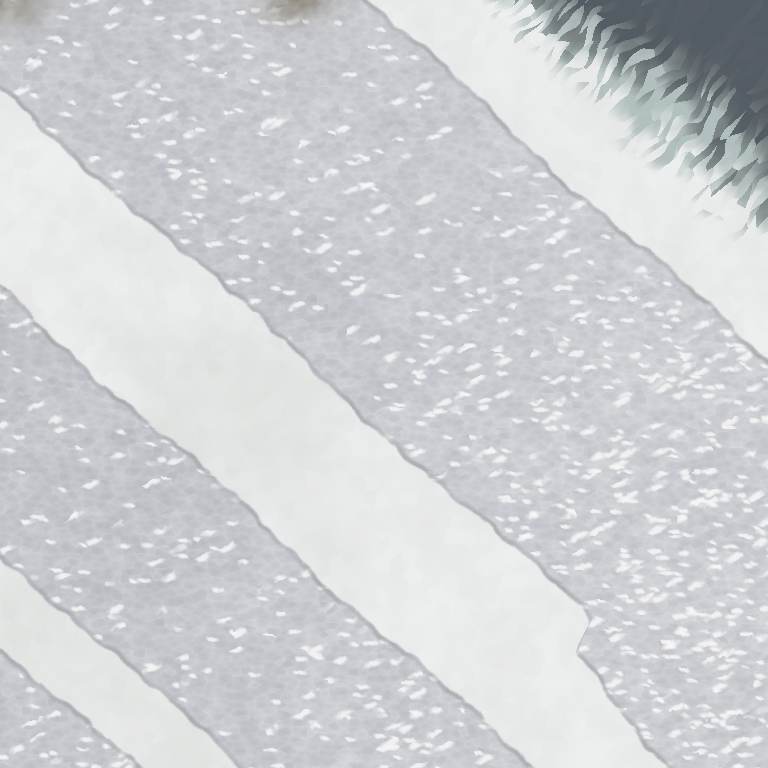
Reproduce this texture procedurally as a WebGL 2 fragment shader.

```glsl
#version 300 es
precision highp float;
uniform vec2 u_resolution;
out vec4 outColor;

// Stripe layout: lower and upper edge of each band along x * SLANT + y
const float SLANT = 0.9;
const int BAND_COUNT = 3;
const vec2 BANDS[BAND_COUNT] = vec2[](vec2(0.162, 0.279), vec2(0.627, 0.884), vec2(1.432, 3.0));
const float EDGE_SOFTNESS = 0.002;
const float EDGE_LINE_WIDTH = 0.0035;
const float NOTCH_START = 0.605;
const float NOTCH_DEPTH = 0.062;

// Surface
const vec2 GRAIN_SCALE = vec2(75.0, 115.0);
const vec2 FLECK_SCALE = vec2(32.0, 76.0);
const float FLECK_TILT = 0.28;
const float GRASS_START = 1.59;

const vec3 ASPHALT_DARK = vec3(0.75, 0.755, 0.78);
const vec3 ASPHALT_LIGHT = vec3(0.835, 0.84, 0.855);
const vec3 PAINT = vec3(0.93, 0.935, 0.935);
const vec3 PAINT_WORN = vec3(0.86, 0.87, 0.86);
const vec3 EDGE_SHADE = vec3(0.64, 0.645, 0.66);
const vec3 FLECK = vec3(0.97);
const vec3 GRASS_DARK = vec3(0.33, 0.36, 0.39);
const vec3 GRASS_MID = vec3(0.49, 0.53, 0.53);
const vec3 GRASS_PALE = vec3(0.70, 0.75, 0.75);
const vec3 SOIL = vec3(0.55, 0.53, 0.48);

vec3 hash3(vec2 cell) {
  vec3 q = fract(cell.xyx * vec3(0.1031, 0.1030, 0.0973));
  q += dot(q, q.yxz + 33.33);
  return fract((q.xxy + q.yzz) * q.zyx);
}

// Cellular noise: distance to the nearest point and that point's random value
vec2 cellular(vec2 p) {
  vec2 base = floor(p);
  vec2 nearest = vec2(9.0, 0.0);
  for (int y = -1; y <= 1; y++)
    for (int x = -1; x <= 1; x++) {
      vec2 cell = base + vec2(x, y);
      vec3 h = hash3(cell);
      float d = length(cell + h.xy - p);
      if (d < nearest.x) nearest = vec2(d, h.z);
    }
  return nearest;
}

// Layered, mutually warped sines in about -1..1
float mottle(vec2 p) {
  float sum = 0.0, weight = 0.5;
  for (int i = 0; i < 4; i++) {
    p = mat2(0.8, 0.6, -0.6, 0.8) * p * 1.7 + 1.3;
    sum += weight * sin(p.x + 1.4 * sin(p.y)) * cos(0.8 * p.y);
    weight *= 0.65;
  }
  return sum;
}

float blob(vec2 p, vec2 center, vec2 radius) {
  vec2 q = (p - center) / radius;
  return exp(-dot(q, q));
}

// Signed distance to the painted bands, positive inside
float bandDistance(float across, float along) {
  float inside = -1.0;
  for (int i = 0; i < BAND_COUNT; i++) {
    float k = float(i);
    vec2 wobble = 0.006 * sin(along * vec2(11.0, 9.0) + k * vec2(2.1, 3.7))
                + 0.0025 * sin(along * vec2(47.0, 58.0) + k)
                + 0.0015 * sin(along * vec2(131.0, 117.0) + k * 4.0);
    vec2 edge = BANDS[i] + wobble;
    if (i == 1) edge.y -= NOTCH_DEPTH * smoothstep(NOTCH_START - 0.012, NOTCH_START + 0.012, along)
                        + 0.035 * smoothstep(NOTCH_START, 0.87, along);
    inside = max(inside, min(across - edge.x, edge.y - across));
  }
  return inside / length(vec2(SLANT, 1.0));
}

vec3 asphalt(vec2 p) {
  vec2 fine = cellular(p * GRAIN_SCALE);
  vec2 coarse = cellular(p * GRAIN_SCALE * 0.45 + 7.0);
  float tone = 0.42 + 0.3 * (p.x - 0.4) + 0.16 * mottle(p * 7.0);
  tone -= 0.3 * blob(p, vec2(0.38, 0.65), vec2(0.09)) + 0.2 * blob(p, vec2(0.15, 0.35), vec2(0.2));
  tone += 0.5 * (fine.y - 0.5) + 0.5 * (fine.x - 0.4) + 0.3 * (coarse.y - 0.5);
  vec3 color = mix(ASPHALT_DARK, ASPHALT_LIGHT, clamp(tone, -0.5, 1.5));

  // Bright tilted flecks, denser toward the lower right
  float density = 0.13 + 0.2 * smoothstep(0.2, 1.0, p.x) * smoothstep(0.95, 0.3, p.y)
                + 0.06 * mottle(p * 9.0);
  for (int i = 0; i < 2; i++) {
    float k = float(i), angle = FLECK_TILT * (1.0 - 1.7 * k);
    vec2 q = mat2(cos(angle), -sin(angle), sin(angle), cos(angle)) * p;
    vec2 f = cellular(q * FLECK_SCALE * (1.0 + 0.4 * k) + 0.3 * mottle(p * 60.0) + k * 19.0);
    float fleck = smoothstep(0.48, 0.12, f.x) * smoothstep(1.0 - density, 1.04 - density, f.y);
    color = mix(color, FLECK, 0.85 * fleck);
  }
  return color;
}

void main() {
  vec2 p = gl_FragCoord.xy / u_resolution;
  float across = p.x * SLANT + p.y;
  float along = p.x - p.y * SLANT;
  float softness = max(EDGE_SOFTNESS, 0.7 / u_resolution.y);

  // Paint over asphalt with a thin shaded rim
  float band = bandDistance(across, along) + 0.0015 * (cellular(p * 90.0).y - 0.5);
  float worn = 0.2 + 0.25 * mottle(p * 13.0) + 0.5 * blob(p, vec2(0.3, 0.46), vec2(0.16))
             + 0.35 * smoothstep(0.35, 0.25, across) + 0.2 * (cellular(p * 55.0).y - 0.5);
  vec3 paint = mix(PAINT, PAINT_WORN, clamp(worn, 0.0, 1.0));
  vec3 color = asphalt(p);
  float rim = smoothstep(EDGE_LINE_WIDTH + softness, 0.0, abs(band + EDGE_LINE_WIDTH));
  color = mix(color, EDGE_SHADE, rim * (0.55 + 0.2 * sin(along * 40.0)));
  color = mix(color, paint, smoothstep(-softness, softness, band));

  // Blades fray the far edge
  vec2 blade = cellular(vec2(along * 75.0 + 1.5 * mottle(p * 14.0), across * 20.0));
  float depth = across - GRASS_START + 0.08 * (blade.y - 0.5) + 0.02 * mottle(p * 30.0);
  float pale = blob(p, vec2(0.86, 0.85), vec2(0.1, 0.06));
  float shade = smoothstep(0.0, 0.15, depth) - 0.5 * pale + 0.25 * (blade.y - 0.5);
  vec3 grass = mix(GRASS_PALE, GRASS_MID, smoothstep(0.0, 0.5, shade));
  grass = mix(grass, GRASS_DARK, smoothstep(0.4, 1.0, shade));
  color = mix(color, grass, smoothstep(-0.025, 0.035, depth));

  // Soil showing along the top
  float soil = blob(p, vec2(0.385, 1.0), vec2(0.05, 0.028)) + blob(p, vec2(0.01, 1.0), vec2(0.05, 0.035));
  color = mix(color, SOIL, clamp(soil * (0.7 + 0.5 * mottle(p * 40.0)), 0.0, 0.9));
  outColor = vec4(color, 1.0);
}
```
